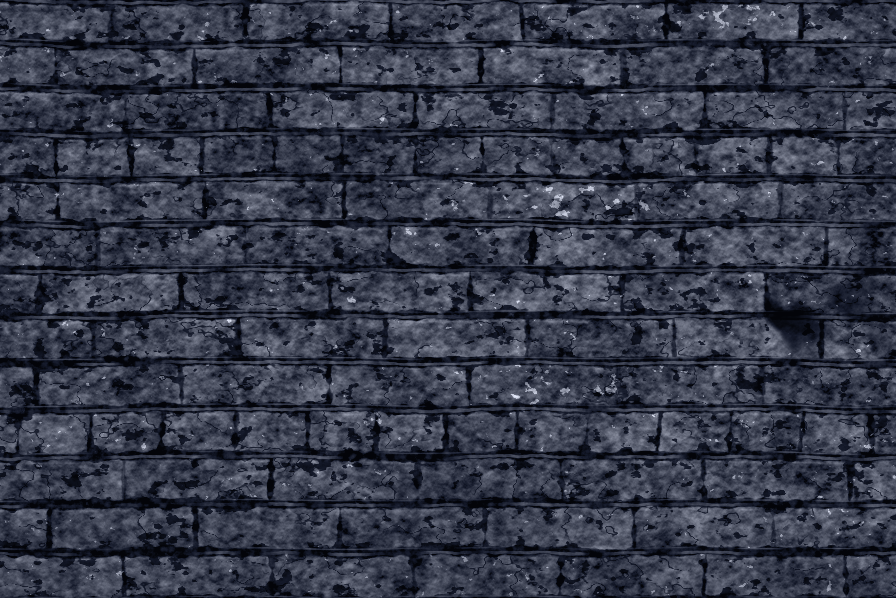
Write a Shadertoy shader that draws this texture.

```glsl
// Weathered wall of thirteen brick courses under dark navy paint, with black joints and pale scuffs.
#define COURSE_HEIGHT 0.0734   // height of the top course, canvas height = 1
#define COURSE_GROWTH 0.00029  // extra height gained down the wall
#define BRICK_LENGTH 0.2425
#define BED_WIDTH 0.0078       // half width of the horizontal joints
#define HEAD_WIDTH 0.0040      // half width of the vertical joints
#define FACE_LIGHT 0.255
#define MOTTLE 0.30
#define GRAIN 0.38
#define RELIEF 0.52

// Distance of the first vertical joint from the left, per course
const float courseShift[13] = float[13](
    0.187, 0.090, 0.209, 0.098, 0.094, 0.168, 0.066,
    0.154, 0.059, 0.152, 0.211, 0.084, 0.207);

float hash(vec2 p) {
    vec3 q = fract(p.xyx * vec3(0.1031, 0.1030, 0.0973));
    q += dot(q, q.yzx + 33.33);
    return fract((q.x + q.y) * q.z);
}

float noise(vec2 p) {
    vec2 i = floor(p), f = fract(p);
    f = f * f * (3.0 - 2.0 * f);
    return mix(mix(hash(i), hash(i + vec2(1, 0)), f.x),
               mix(hash(i + vec2(0, 1)), hash(i + vec2(1, 1)), f.x), f.y);
}

float fbm(vec2 p) {
    float sum = 0.0, weight = 0.533;
    for (int i = 0; i < 4; i++) {
        sum += weight * noise(p);
        p = mat2(1.6, 1.2, -1.2, 1.6) * p + 17.3;
        weight *= 0.5;
    }
    return sum;
}

// Signed offsets to the nearest vertical (x) and horizontal (y) joint
vec2 jointOffsets(vec2 p, out vec2 brick, out float headStrength) {
    float g = COURSE_GROWTH, h = COURSE_HEIGHT;
    float r = (sqrt(h * h + 4.0 * g * p.y) - h) / (2.0 * g);
    float course = clamp(floor(r), 0.0, 12.0);
    float bed = floor(r + 0.5);

    // Every sixth course shows the short ends of the bricks
    bool header = mod(course, 6.0) == 3.0;
    float pitch = (BRICK_LENGTH - 0.012 * exp(-course)) * (header ? 0.49 : 1.0);
    float x = (p.x - courseShift[int(course)]) / pitch;
    float joint = floor(x + 0.5);
    vec2 key = vec2(joint + 20.0, course + 7.0);
    float dx = x - joint - (hash(key) - 0.5) * 0.05;

    brick = key - vec2(dx < 0.0 ? 1.0 : 0.0, 0.0);
    headStrength = mix(0.55, 1.0, smoothstep(0.05, 0.40, hash(key + 51.0)));
    return vec2(dx * pitch, (r - bed) * (h + 2.0 * g * bed));
}

// Small chips of pale paint, gathered in three places
float paleFlecks(vec2 p) {
    float reach = 0.0;
    for (int i = 0; i < 3; i++) {
        float k = float(i);
        vec2 center = vec2(1.21 - 0.39 * k + 0.13 * k * k, 0.03 + 0.31 * k);
        vec2 d = (p - center) / vec2(0.11, 0.03);
        reach += exp(-dot(d, d));
    }
    return smoothstep(0.77, 0.85, fbm(p * vec2(75.0, 95.0) + 5.0) + 0.17 * reach);
}

void mainImage(out vec4 fragColor, in vec2 fragCoord) {
    // Canvas height = 1, y runs downward
    vec2 p = vec2(fragCoord.x, iResolution.y - fragCoord.y) / iResolution.y;
    float px = 1.0 / iResolution.y;

    vec2 sway = vec2(noise(p * 9.0 + 3.0), noise(p * vec2(7.0, 3.0) + 40.0)) - 0.5;
    vec2 brick;
    float headStrength;
    vec2 offset = jointOffsets(p + sway * vec2(0.010, 0.006), brick, headStrength);

    // Brick face: tone per brick, mottling, streaks, grain, and relief lit from above
    float grain = fbm(p * vec2(95.0, 110.0));
    float light = FACE_LIGHT + 0.06 * (hash(brick + 9.0) - 0.5);
    light += MOTTLE * (fbm(p * vec2(14.0, 19.0) + brick * 3.7) - 0.5);
    light += GRAIN * (grain - 0.5) + 0.09 * (noise(p * vec2(100.0, 18.0)) - 0.5);
    light += RELIEF * (fbm(p * 66.0) - fbm(p * 66.0 - vec2(0.02, 0.19)));

    // Flaked paint layers with partly cracked borders
    float layer = fbm(p * vec2(19.0, 28.0) + brick * 5.1 + 80.0) - 0.5;
    float crack = (1.0 - smoothstep(0.004, 0.018 + px, abs(layer)))
                * smoothstep(0.45, 0.65, noise(p * 17.0 + 22.0));
    light += 0.055 * (smoothstep(-0.015, 0.015, layer) - 0.5);

    // Small black crevices that gather near the joints
    float chips = fbm(p * vec2(46.0, 68.0) + 60.0);
    float rim = exp(-max(abs(offset.y) - BED_WIDTH, 0.0) / 0.007)
              + 0.7 * exp(-abs(offset.x) / 0.009);
    float crevice = smoothstep(0.67, 0.73, chips + 0.08 * rim);
    light *= (1.0 - 0.70 * crack) * (1.0 - 0.80 * crevice);

    // Joints with ragged edges, and a worn lip along the top of each brick
    float ragged = (0.5 - chips) * 0.013;
    float soft = 0.0012 + 0.4 * px;
    float bed = 1.0 - smoothstep(-soft, soft, abs(offset.y) + ragged - BED_WIDTH);
    float head = 1.0 - smoothstep(-soft, soft, abs(offset.x) + ragged - HEAD_WIDTH);
    float lip = exp(-pow((offset.y - 0.0105) / 0.0020, 2.0));
    light += 0.10 * lip * noise(p * vec2(28.0, 9.0) + 70.0);
    float mortar = 0.03 + 0.30 * (grain - 0.5);
    light = mix(light, mortar, head * headStrength);

    // Bed joints: black shadow with rough mortar ribbons catching light
    float ribbon = smoothstep(0.0035, 0.0015, abs(offset.y - 0.0022 + 0.4 * ragged));
    float thread = exp(-pow((offset.y + 0.0058) / 0.0014, 2.0));
    mortar += 0.23 * ribbon * smoothstep(0.15, 0.65, noise(p * vec2(19.0, 8.0) + 15.0));
    mortar += 0.22 * thread * smoothstep(0.30, 0.75, noise(p * vec2(15.0, 8.0) + 90.0));
    light = mix(light, mortar, bed);

    // Soot stains at the right, pale flecks, and slow shading over the wall
    vec2 s = (p - vec2(1.28, 0.53)) / vec2(0.24, 0.08);
    light *= 1.0 - 0.92 * exp(-dot(s, s)) * smoothstep(0.46, 0.60, fbm(p * 9.0 + 4.0));
    light += 0.36 * paleFlecks(p) * (1.0 - 0.8 * bed);
    light *= 0.86 + 0.28 * fbm(p * 2.5 + 8.0);
    light *= 1.04 - 0.16 * smoothstep(0.60, 1.0, p.y);

    light = clamp(light, 0.012, 0.9);
    vec3 navy = vec3(0.0, 0.02, 0.085) * smoothstep(-0.03, 0.09, light);
    fragColor = vec4(light + navy, 1.0);
}
```
